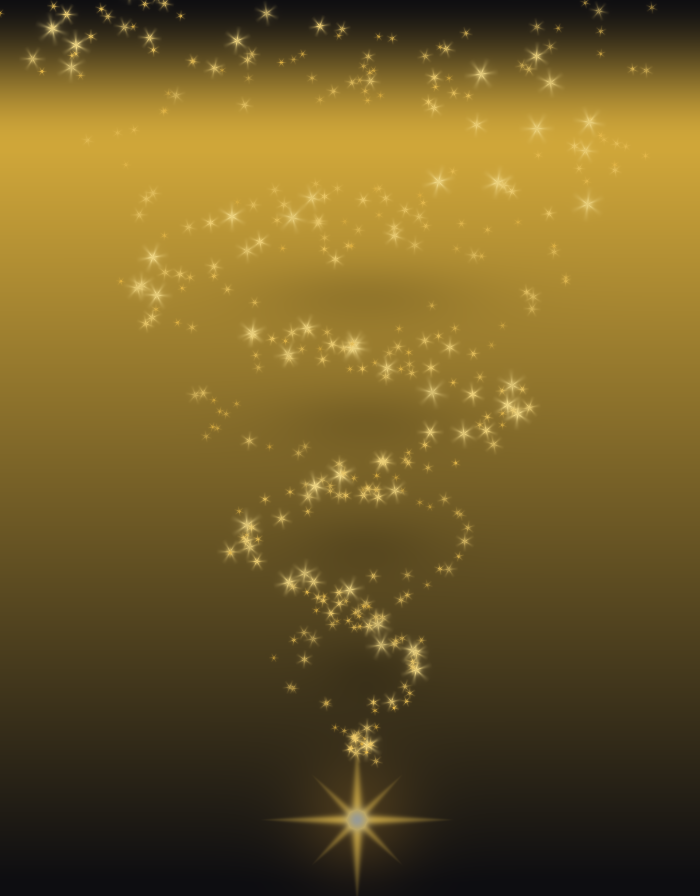
This background is drawn by a Shadertoy shader. Its source:

```glsl
// A dark-gold-dark vertical gradient with a rising funnel of sparkles.
// Two mirrored helices widen with height and scatter hashed stars;
// an eight-rayed flare with a soft halo sits at the foot of the funnel.

const float PI = 3.14159;

vec3 hash3(float n) {
    vec3 v = fract(vec3(n) * vec3(0.1031, 0.1137, 0.0973) + 0.37);
    v += dot(v, v.yzx + 33.33);
    return fract((v.xxy + v.yzz) * v.zyx);
}

// Vertical backdrop: dark foot, gold band, dark top
vec3 backdrop(float y) {
    float gold = min(clamp((y - 0.015) / 0.815, 0.0, 1.0),
                     smoothstep(0.0, 1.0, (1.01 - y) / 0.17));
    return mix(vec3(0.05, 0.05, 0.065), vec3(0.81, 0.65, 0.225), gold);
}

// Six-rayed sparkle with a soft core
float sparkle(vec2 q, float radius, float turn) {
    float d = length(q) / radius;
    float rays = pow(abs(cos(3.0 * (atan(q.y, q.x + 1e-6) + turn))), 7.0);
    float core = exp(-14.0 * d * d) + 0.22 * exp(-3.5 * d * d);
    return core + 0.65 * rays * max(0.0, 1.0 - d) * smoothstep(0.0, 0.25, d);
}

// Tapered ray along the x axis, pointing both ways
float ray(vec2 q, float len, float width) {
    float taper = max(0.0, 1.0 - abs(q.x) / len);
    float across = q.y / (width * taper + 0.0008);
    return taper * exp(-across * across);
}

// Point on a helix; k counts half turns, side mirrors it
vec2 helix(float k, float side) {
    float radius = side > 0.0 ? 0.0625 + 0.0586 * k : 0.0716 + 0.0495 * k;
    float sag = 0.028 * step(4.0, k) * sin(PI * (k - 4.0));
    return vec2(side * cos(PI * k) * radius, 0.247 + 0.1445 * k + sag);
}

// Stars strewn along one helix, denser where it crosses the middle
vec3 strew(vec3 col, vec2 p, float side, int count) {
    for (int i = 0; i < count; i++) {
        float id = float(i) + (side > 0.0 ? 11.0 : 517.0);
        vec3 a = hash3(id), b = hash3(id + 1301.0);
        float k = -0.75 + 6.0 * pow((float(i) + a.x) / float(count), 0.8);
        k += 0.085 * sin(2.0 * PI * k);
        vec2 jitter = vec2(a.y + b.x - 1.0, a.z + b.y - 1.0);
        vec2 q = p - helix(k, side) - jitter * (0.022 + 0.007 * max(k, 0.0));
        float big = b.z * b.z * (side > 0.0 ? 1.0 : 0.45);
        float radius = 0.006 + 0.015 * big;
        if (dot(q, q) > 2.0 * radius * radius) continue;
        vec3 tint = mix(vec3(0.88, 0.69, 0.24), vec3(0.94, 0.85, 0.54), sqrt(big));
        float strength = (side > 0.0 ? 0.62 : 0.48) + 0.22 * a.x;
        col = mix(col, tint, min(1.0, strength * sparkle(q, radius, b.x * 2.0)));
    }
    return col;
}

void mainImage(out vec4 fragColor, in vec2 fragCoord) {
    vec2 p = (fragCoord - vec2(0.5 * iResolution.x, 0.0)) / iResolution.y;
    p.x -= 0.008;
    vec3 col = backdrop(p.y);

    // Faint shade inside each loop of the funnel
    for (int j = 0; j < 4; j++) {
        float n = float(j);
        vec2 q = (p - vec2(0.01, 0.25 + 0.14 * n)) / vec2(0.05 + 0.025 * n, 0.035);
        col *= 1.0 - 0.13 * exp(-dot(q, q));
    }

    col = strew(col, p, -1.0, 150);
    col = strew(col, p, 1.0, 245);

    // Flare: halo, straight and diagonal rays, silvery core
    vec2 f = p - vec2(0.0, 0.085);
    vec2 g = vec2(f.x + f.y, f.x - f.y) * 0.7071;
    col += vec3(0.16, 0.11, 0.025) * exp(-dot(f, f) / 0.0045);
    float rays = ray(f, 0.108, 0.0055) + ray(f.yx, 0.095, 0.0065)
               + 0.75 * (ray(g, 0.072, 0.0045) + ray(g.yx, 0.072, 0.0045));
    col = mix(col, vec3(0.82, 0.68, 0.28), min(1.0, rays));
    col = mix(col, vec3(0.58, 0.60, 0.60), 0.95 * exp(-dot(f, f) / 0.00013));

    fragColor = vec4(col, 1.0);
}
```
